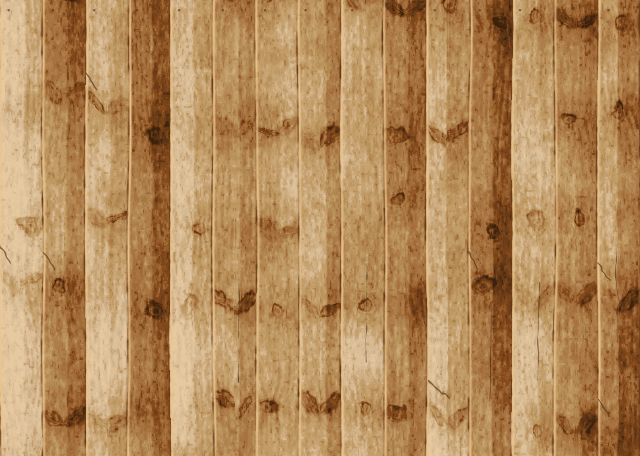
Give the GLSL for this texture, as a Shadertoy shader.

```glsl
// Fence of fifteen upright pine boards with knots, grain, cracks and pale edges.
// Each board has a base tone; noise, knots and wear shift it, and the summed
// tone is softly stepped, then looked up in a ramp of wood colours.

float hash(vec2 p) {
    vec3 q = fract(p.xyx * 0.1031);
    q += dot(q, q.yzx + 33.33);
    return fract((q.x + q.y) * q.z);
}

float noise(vec2 p) {
    vec2 i = floor(p), f = fract(p);
    f = f * f * (3.0 - 2.0 * f);
    return mix(mix(hash(i), hash(i + vec2(1, 0)), f.x),
               mix(hash(i + vec2(0, 1)), hash(i + vec2(1, 1)), f.x), f.y);
}

float fbm(vec2 p) {
    return 0.55 * noise(p) + 0.3 * noise(p * 2.1 + 17.0) + 0.15 * noise(p * 4.3 + 41.0);
}

float segment(vec2 p, vec2 a, vec2 b) {
    vec2 d = b - a;
    return length(p - a - d * clamp(dot(p - a, d) / dot(d, d), 0.0, 1.0));
}

vec2 rotate(vec2 p, float a) {
    return vec2(cos(a) * p.x + sin(a) * p.y, cos(a) * p.y - sin(a) * p.x);
}

// Tone 0 is dark knot wood, tone 5 is bleached sapwood
vec3 woodRamp(float t) {
    vec3 c = mix(vec3(0.52, 0.29, 0.11), vec3(0.63, 0.42, 0.22), clamp(t, 0.0, 1.0));
    c = mix(c, vec3(0.68, 0.49, 0.29), clamp(t - 1.0, 0.0, 1.0));
    c = mix(c, vec3(0.73, 0.58, 0.36), clamp(t - 2.0, 0.0, 1.0));
    c = mix(c, vec3(0.78, 0.64, 0.45), clamp(t - 3.0, 0.0, 1.0));
    c = mix(c, vec3(0.84, 0.73, 0.58), clamp(t - 4.0, 0.0, 1.0));
    return c * clamp(1.0 + 0.2 * min(t, 0.0) + 0.06 * max(t - 5.0, 0.0), 0.45, 1.08);
}

void mainImage(out vec4 fragColor, in vec2 fragCoord) {
    // One unit is the width of a board
    float px = 15.0 / iResolution.x;
    vec2 p = fragCoord * px;
    float top = iResolution.y * px;
    p.x += 0.06 * (noise(vec2(floor(p.x + 0.5) * 7.0, p.y * 0.4)) - 0.4);
    float board = clamp(floor(p.x), 0.0, 14.0);
    vec2 b = vec2(p.x - board, p.y);
    float seed = board * 13.7;

    float boardTone[15] = float[15](5.0, 2.2, 4.1, 1.3, 4.0, 2.4, 3.6, 2.9,
                                    3.6, 1.8, 3.6, 1.4, 3.9, 2.0, 1.8);
    float tone = boardTone[int(board)] + 0.25;

    // Knots lie in loose rows shared by neighbouring boards
    float knotTone = 0.0, crack = 0.0;
    vec2 grainPos = b;
    for (int i = 0; i < 5; i++) {
        float k = float(i);
        vec2 id = vec2(seed + 3.1, k * 7.3 + 1.7);
        float row = hash(vec2(floor((board + 1.0) / 4.0) + 5.0, k + 11.0));
        float y = top * (k + 0.25 + 0.6 * row) / 4.7 + 0.4 * (hash(id) - 0.5);
        float kind = hash(id + 19.0), turn = hash(id + 37.0);
        vec2 d = b - vec2(0.25 + 0.5 * turn, y);
        d += 0.2 * (vec2(fbm(p * 6.0), fbm(p * 6.0 + 50.0)) - 0.5);

        if (kind > 0.6) {
            // Round eye with rings and a dark crescent
            float r = 0.14 + 0.12 * hash(id + 53.0);
            vec2 e = rotate(d, turn * 3.0) * vec2(1.0, 1.4);
            float l = length(e);
            float side = 0.5 + 0.5 * dot(e, vec2(0.8, 0.6)) / max(l, 0.01);
            knotTone -= 1.1 * smoothstep(r * 1.6, r * 0.5, l);
            knotTone -= 3.0 * side * exp(-pow((l - r) / 0.05, 2.0));
            knotTone -= 0.6 * sin(l * 50.0) * exp(-l * l * 9.0);
            grainPos.x += 0.7 * d.x * exp(-dot(d, d) * 6.0);
        } else if (kind > 0.3) {
            // Uneven whiskers, each side with its own slant, size and depth
            vec2 sideId = id + step(0.5, b.x) * 61.0;
            float slant = 0.25 + 0.8 * hash(sideId + 5.0);
            vec2 w = vec2(abs(b.x - 0.5) - 0.24, d.y + 0.2 * (hash(sideId + 8.0) - 0.5));
            w = rotate(w, slant) / vec2(0.28, 0.08 + 0.08 * hash(sideId + 14.0));
            float streak = 0.4 + 1.2 * noise(w * vec2(2.0, 4.0) + seed);
            float rimLine = exp(-pow((length(w) - 1.0) / 0.25, 2.0));
            knotTone -= (0.4 + 2.2 * hash(sideId + 27.0)) * streak * (exp(-dot(w, w)) + 0.7 * rimLine);
            knotTone += 0.7 * exp(-pow(w.y - 2.2, 2.0) - w.x * w.x);
        }
        // Stain spreading across the board around the knot
        if (kind > 0.25) knotTone -= 1.2 * exp(-d.x * d.x * 1.0 - d.y * d.y * 2.5);

        // Short slanting splits
        if (hash(id + 71.0) > 0.87) {
            vec2 a = vec2(0.04, y + 0.8);
            float s = segment(b + 0.04 * noise(p * 9.0), a, a + vec2(0.1 + 0.5 * turn, -0.4));
            crack = max(crack, 0.65 * smoothstep(0.02 + px * 0.5, 0.0, s));
        }
    }

    // Lengthwise step, with the right strip usually deeper in tone
    float ridge = 0.55 + 0.2 * (hash(vec2(seed, 4.0)) - 0.5) + 0.05 * noise(vec2(seed, b.y * 3.0));
    float strip = smoothstep(ridge - 0.03, ridge + 0.03, b.x);
    tone += (0.5 - 2.2 * hash(vec2(seed, 9.0))) * (strip - 0.5);

    // Broad stains, then grain, dabs and flecks
    tone += 3.2 * (fbm(vec2(b.x * 0.6 + seed, b.y * 0.4)) - 0.5);
    tone += 2.4 * (fbm(p * vec2(0.25, 0.4) + 7.0) - 0.5);
    tone += 1.2 * (fbm(vec2(grainPos.x * 6.0 + seed, b.y * 0.7)) - 0.5);
    tone += 1.0 * (noise(vec2(grainPos.x * 18.0 + seed, b.y * 2.0)) - 0.5);
    tone += 2.4 * (fbm(p * vec2(12.0, 7.0) + 90.0) - 0.5);
    float contour = grainPos.x * 5.0 + 2.5 * noise(vec2(b.x * 1.5 + seed, b.y * 0.45));
    tone += 0.4 * sin(contour * 8.0) * noise(vec2(seed, b.y * 0.7));
    float fleck = noise(p * vec2(21.0, 12.0) + seed);
    tone += 0.7 * smoothstep(0.25, 0.12, fleck) - 1.1 * smoothstep(0.76, 0.9, fleck);
    tone += knotTone;

    // Long drying crack on a few boards, and a nail head near the top
    float start = top * (0.1 + 0.3 * hash(vec2(seed, 23.0)));
    float drift = ridge - 0.06 + 0.06 * noise(vec2(seed, b.y * 1.6));
    float split = segment(b, vec2(drift, start), vec2(drift, start + 2.3));
    split += 0.03 * noise(vec2(seed, b.y * 5.0));
    if (hash(vec2(seed, 31.0)) > 0.75) crack = max(crack, 0.8 * smoothstep(0.03 + px * 0.5, 0.0, split));
    float nail = length(b - vec2(0.17 + 0.1 * hash(vec2(seed, 43.0)), top - 0.24));
    crack = max(crack, 0.6 * smoothstep(0.03 + px * 0.5, 0.015, nail));

    // Soft steps give flat, painted patches
    float q = tone * 2.0;
    tone = (floor(q) + smoothstep(0.25, 0.75, fract(q))) / 2.0;
    vec3 color = woodRamp(tone);

    // Pale sawn edge beside a broken dark gap
    float wear = noise(vec2(seed, b.y * 1.3));
    float rim = exp(-pow((b.x - 0.035) / 0.032, 2.0)) * (0.55 + 0.45 * wear);
    color = mix(color, vec3(0.92, 0.77, 0.55), rim);
    float seam = min(b.x + 0.015, 1.0 - b.x) + 0.02 * noise(p * vec2(5.0, 9.0));
    float gapWear = smoothstep(0.3, 0.8, noise(vec2(floor(p.x + 0.5) * 9.0, b.y * 2.5)));
    color = mix(color, vec3(0.4, 0.22, 0.09), smoothstep(0.045 + px * 0.5, 0.0, seam) * (0.25 + 0.75 * gapWear));
    color = mix(color, vec3(0.3, 0.16, 0.07), crack);
    fragColor = vec4(color, 1.0);
}
```
